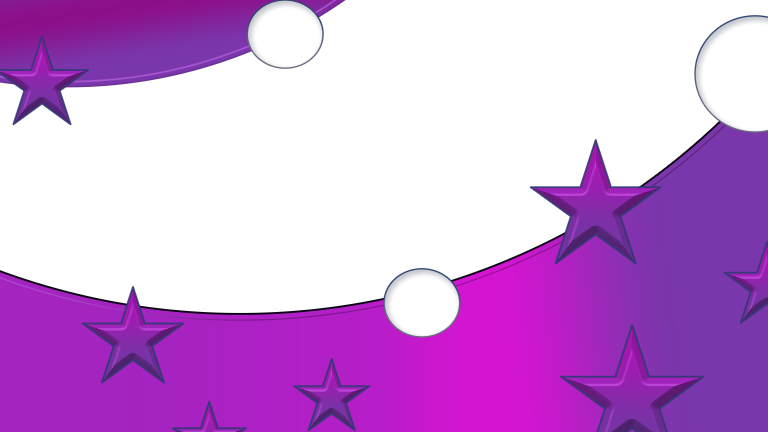
Reproduce this background procedurally as a Shadertoy shader.

```glsl
// Purple curved panels on white, with bevelled stars and inset white discs.

const vec3 WHITE   = vec3(1.0);
const vec3 PURPLE  = vec3(0.48, 0.21, 0.67);
const vec3 VIOLET  = vec3(0.64, 0.14, 0.75);
const vec3 MAGENTA = vec3(0.83, 0.08, 0.82);
const vec3 PLUM    = vec3(0.55, 0.06, 0.54);
const vec3 LILAC   = vec3(0.70, 0.36, 0.86);
const vec3 NAVY    = vec3(0.20, 0.22, 0.46);
const vec3 INK     = vec3(0.06, 0.01, 0.09);

// Stars and discs on a 16 x 9 canvas: centre and radius
const vec3 STARS[7] = vec3[7](
    vec3(0.875, 7.23, 1.01), vec3(12.41, 4.66, 1.42), vec3(2.77, 1.92, 1.10),
    vec3(6.91, 0.70, 0.82), vec3(4.36, -0.17, 0.80), vec3(13.17, 0.67, 1.56),
    vec3(15.98, 3.03, 0.93));
const vec4 DISCS[3] = vec4[3](
    vec4(5.94, 8.29, 0.79, 0.71), vec4(8.79, 2.69, 0.79, 0.71),
    vec4(15.73, 7.46, 1.25, 1.21));

// Smooth coverage of a distance field, and of a line along its zero level
float fill(float d, float px) { return clamp(0.5 - d / px, 0.0, 1.0); }
float stroke(float d, float halfWidth, float px) { return fill(abs(d) - halfWidth, px); }

float ellipseDistance(vec2 p, vec2 radii) {
    return (length(p / radii) - 1.0) * min(radii.x, radii.y);
}

float starDistance(vec2 p, float radius) {
    const vec2 foldA = vec2(0.80902, -0.58779);
    const vec2 foldB = vec2(-0.80902, -0.58779);
    p.x = abs(p.x);
    p -= 2.0 * max(dot(foldA, p), 0.0) * foldA;
    p -= 2.0 * max(dot(foldB, p), 0.0) * foldB;
    p.x = abs(p.x);
    p.y -= radius;
    vec2 edge = 0.382 * vec2(0.58779, 0.80902) - vec2(0.0, 1.0);
    float along = clamp(dot(p, edge) / dot(edge, edge), 0.0, radius);
    return length(p - edge * along) * sign(p.y * edge.x - p.x * edge.y);
}

vec2 starNormal(vec2 p, float radius) {
    vec2 e = vec2(0.01, 0.0);
    vec2 slope = vec2(starDistance(p + e.xy, radius) - starDistance(p - e.xy, radius),
                      starDistance(p + e.yx, radius) - starDistance(p - e.yx, radius));
    return slope / max(length(slope), 0.0001);
}

// Lower panel: everything outside a large circle
vec3 paintLowerPanel(vec3 base, vec2 p, float px) {
    float d = 14.48 - length(p - vec2(5.0, 16.94));
    vec3 color = mix(VIOLET, vec3(0.70, 0.12, 0.78), smoothstep(2.0, 7.5, p.x));
    color = mix(color, MAGENTA, smoothstep(7.0, 10.2, p.x));
    color = mix(color, PURPLE, smoothstep(10.4, 14.2, p.x + 0.12 * (p.y - 2.0)));
    vec3 groove = mix(LILAC, color * 0.55, smoothstep(0.5, 6.0, p.x));
    color = mix(color, groove, 0.65 * stroke(d + 0.13, 0.012, px));
    base = mix(base, color, fill(d, px));
    return mix(base, INK, stroke(d, 0.02, px));
}

// Upper panel: inside of a circle, with a slanted plum band
vec3 paintUpperPanel(vec3 base, vec2 p, float px) {
    float d = length(p - vec2(1.417, 17.28)) - 10.10;
    float slant = dot(p - vec2(0.0, 8.45), normalize(vec2(-0.16, 1.0)));
    float band = slant < 0.0 ? smoothstep(-1.15, 0.0, slant) : 1.0 - 0.5 * smoothstep(0.0, 0.9, slant);
    vec3 color = mix(PURPLE, PLUM, band);
    color = mix(color, LILAC, 0.8 * stroke(d + 0.12, 0.018, px));
    color = mix(color, PURPLE * 0.8, 0.6 * stroke(d, 0.03, px));
    return mix(base, color, fill(d, px));
}

// White disc with a soft inner shadow and a thin rim
vec3 paintDisc(vec3 base, vec2 p, vec2 radii, float px) {
    float d = ellipseDistance(p, radii);
    float shade = smoothstep(-0.14, 0.06, ellipseDistance(p - vec2(0.045, -0.06), radii));
    vec3 color = mix(WHITE, vec3(0.70, 0.71, 0.74), 0.75 * shade);
    vec3 rim = mix(vec3(0.42, 0.42, 0.50), vec3(0.19, 0.27, 0.45), smoothstep(-0.6, 0.6, p.y / radii.y));
    base = mix(base, color, fill(d, px));
    return mix(base, rim, stroke(d, 0.014, px));
}

// Star with a lit bevel around a flat face
vec3 paintStar(vec3 base, vec2 p, float radius, float px) {
    float d = starDistance(p, radius);
    float bevel = 0.11 * radius;
    float light = dot(starNormal(p, radius), normalize(vec2(-0.25, 1.0)));
    vec3 color = mix(PURPLE * 0.96, vec3(0.64, 0.10, 0.70),
                     smoothstep(-0.45, 0.65, p.y / radius));
    vec3 slope = color * (0.86 + 0.22 * light);
    vec3 ridge = light > 0.0 ? mix(color, vec3(0.80, 0.30, 0.90), 0.75 * light)
                             : color * (1.0 + 0.35 * light);
    color = mix(color, slope, smoothstep(-bevel - px, -bevel + px, d));
    color = mix(color, ridge, stroke(d + bevel, 0.025, px));
    base = mix(base, color, fill(d, px));
    return mix(base, NAVY, 0.9 * stroke(d, 0.02, px));
}

void mainImage(out vec4 fragColor, in vec2 fragCoord) {
    float px = 9.0 / iResolution.y;
    vec2 p = fragCoord * px;
    vec3 color = paintLowerPanel(WHITE, p, px);
    color = paintUpperPanel(color, p, px);
    for (int i = 0; i < 3; i++)
        color = paintDisc(color, p - DISCS[i].xy, DISCS[i].zw, px);
    for (int i = 0; i < 7; i++)
        color = paintStar(color, p - STARS[i].xy, STARS[i].z, px);
    fragColor = vec4(color, 1.0);
}
```
